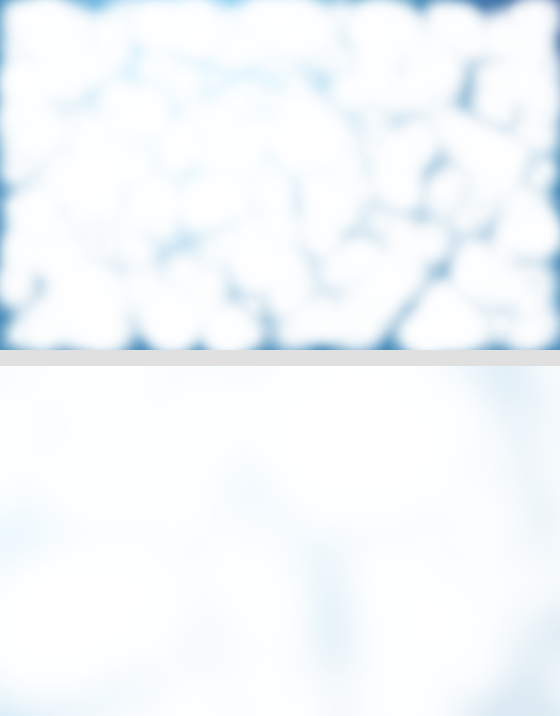
Top, the full canvas; bottom, a detail of the centre.
Write a WebGL 1 fragment shader that draws this background.

```glsl
precision highp float;

// Soft white puffs crowded over a blue sky that shows through the gaps and rim.
// Three jittered grids of blurred discs, held inside the canvas, are combined
// by multiplying their transparencies over a radial blue gradient.

uniform vec2 u_resolution;

const vec3 WHITE = vec3(0.995, 0.998, 1.0);
const vec3 PALE_SKY = vec3(0.56, 0.84, 0.98);
const vec3 DEEP_SKY = vec3(0.19, 0.49, 0.69);
const vec3 DUSK_SKY = vec3(0.16, 0.34, 0.58);
const float PUFF_OPACITY = 0.86;

// Three random values per cell and layer, without sine.
vec3 hash3(vec2 cell, float seed) {
  vec3 p = fract(vec3(cell.xyx + seed * 17.3) * vec3(0.1031, 0.1030, 0.0973));
  p += dot(p, p.yxz + 33.33);
  return fract((p.xxy + p.yzz) * p.zyx);
}

// Coverage of a disc with a blurred edge.
float softDisc(vec2 p, vec2 centre, float radius, float blur) {
  return 1.0 - smoothstep(radius - blur, radius + blur, distance(p, centre));
}

// Share of sky still visible through one layer of puffs.
float puffGaps(vec2 p, vec2 canvas, float spacing, vec2 radii, float seed) {
  vec2 count = floor(canvas / spacing + 0.5);
  vec2 cellSize = canvas / count;
  vec2 home = floor(p / cellSize);
  float gaps = 1.0;
  for (int y = -1; y <= 1; y++) {
    for (int x = -1; x <= 1; x++) {
      vec2 cell = home + vec2(float(x), float(y));
      vec3 rnd = hash3(cell, seed);
      float radius = mix(radii.x, radii.y, rnd.z);
      // Keep each puff just within the rim.
      float inset = max(radius - 0.008, 0.042);
      vec2 centre = clamp((cell + rnd.xy) * cellSize,
                          vec2(inset), canvas - inset);
      vec2 inside = step(vec2(0.0), cell) * step(cell, count - 1.0);
      float cover = softDisc(p, centre, radius, 0.044);
      gaps *= 1.0 - PUFF_OPACITY * cover * inside.x * inside.y;
    }
  }
  return gaps;
}

// Pale glow left of the middle, deep blue outside, dusk at upper right.
vec3 skyColor(vec2 p, vec2 canvas) {
  float away = distance(p, canvas * vec2(0.36, 0.72));
  vec3 sky = mix(PALE_SKY, DEEP_SKY, smoothstep(0.15, 0.75, away));
  float corner = distance(p, canvas);
  return mix(DUSK_SKY, sky, smoothstep(0.0, 0.45, corner));
}

// Haze that thins the gaps inside, most at the lower left, and clears at the rim.
float hazeGaps(vec2 p, vec2 canvas) {
  float away = distance(p, canvas * vec2(0.25, 0.4));
  float inner = mix(0.34, 0.52, smoothstep(0.1, 0.6, away));
  vec2 border = min(p, canvas - p);
  return mix(0.88, inner, smoothstep(0.0, 0.07, min(border.x, border.y)));
}

void main() {
  // One unit is the canvas height.
  vec2 canvas = vec2(u_resolution.x / u_resolution.y, 1.0);
  vec2 p = gl_FragCoord.xy / u_resolution.y;

  // Large, middle and small puffs.
  float gaps = puffGaps(p, canvas, 0.16, vec2(0.05, 0.095), 1.0);
  gaps *= puffGaps(p, canvas, 0.125, vec2(0.045, 0.077), 2.0);
  gaps *= puffGaps(p, canvas, 0.1, vec2(0.03, 0.052), 3.0);
  gaps *= hazeGaps(p, canvas);

  gl_FragColor = vec4(mix(WHITE, skyColor(p, canvas), gaps), 1.0);
}
```
